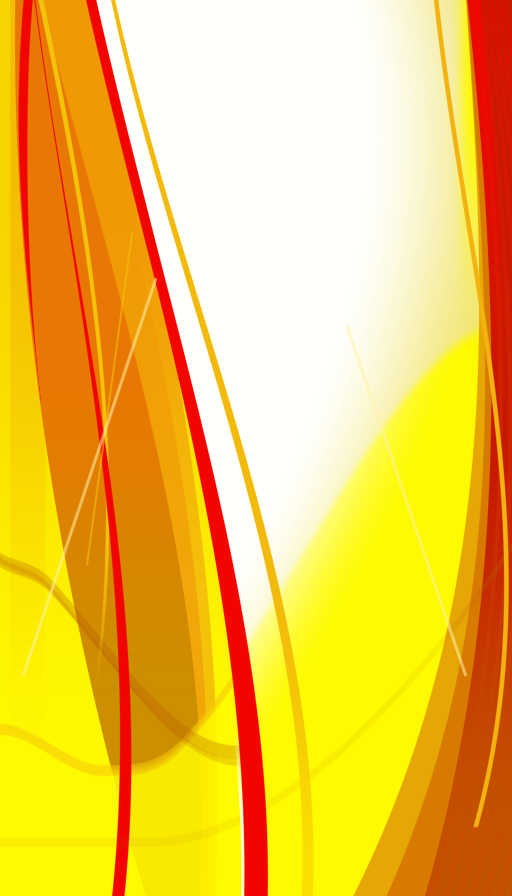
Give the GLSL for this background, as a Shadertoy shader.

```glsl
#define WHITE vec3(1.0, 1.0, 0.99)
#define LEMON vec3(1.0, 0.98, 0.0)
#define STRAW vec3(0.93, 0.88, 0.42)
#define GOLD vec3(0.96, 0.76, 0.04)
#define AMBER vec3(0.94, 0.60, 0.02)
#define ORANGE vec3(0.91, 0.47, 0.01)
#define BROWN vec3(0.72, 0.36, 0.0)
#define RED vec3(0.95, 0.02, 0.0)
#define CRIMSON vec3(0.78, 0.10, 0.0)
#define HAZE_WIDTH 0.34
#define STRANDS 6
#define EDGE_SOFTNESS 0.8

// Cubic through four x positions at heights 0, 1/3, 2/3 and 1
float curve(float y, vec4 k) {
    float t = 3.0 * y;
    vec3 d = k.yzw - k.xyz;
    vec2 e = d.yz - d.xy;
    return k.x + t * (d.x + (t - 1.0) * (0.5 * e.x + (t - 2.0) * (e.y - e.x) / 6.0));
}

// Antialiased half plane, positive inside
float fill(float d) {
    float s = EDGE_SOFTNESS / iResolution.x;
    return smoothstep(-s, s, d);
}

float stroke(float d, float halfWidth) {
    return fill(halfWidth - abs(d));
}

float segment(vec2 p, vec2 a, vec2 b, float halfWidth) {
    vec2 scale = vec2(1.0, iResolution.y / iResolution.x);
    vec2 q = (p - a) * scale, r = (b - a) * scale;
    return stroke(length(q - r * clamp(dot(q, r) / dot(r, r), 0.0, 1.0)), halfWidth);
}

// Top of the yellow hill
float hill(float x) {
    return 0.14 + 0.5 * smoothstep(0.2, 1.0, x) + 0.046 * (1.0 - smoothstep(0.0, 0.2, x));
}

vec3 lightField(vec2 p) {
    float haze = p.x - curve(p.y, vec4(0.05, 0.42, 0.66, 0.67));
    float strength = smoothstep(0.0, HAZE_WIDTH, haze);
    vec3 sky = mix(WHITE, mix(vec3(0.97, 0.92, 0.40), STRAW, p.y), strength);
    vec3 ground = mix(WHITE, LEMON, smoothstep(-0.02, 0.28, haze));
    vec3 color = mix(sky, ground, smoothstep(-0.012, 0.012, hill(p.x) - p.y));
    // Bright rim beside the right band
    float rim = smoothstep(0.88, 0.925, p.x) * smoothstep(0.62, 0.9, p.y);
    return mix(color, LEMON, rim);
}

vec3 leftFan(vec2 p) {
    float x = p.x, y = p.y;
    vec3 color = mix(LEMON, vec3(0.97, 0.83, 0.0), smoothstep(0.1, 0.8, y));
    color = mix(color, AMBER, 0.4 * fill(x - 0.02) * fill(0.088 - x) * smoothstep(0.1, 0.9, y));

    float inside = fill(x - curve(y, vec4(0.285, 0.142, 0.055, 0.03)));
    float outer = fill(curve(y, vec4(0.42, 0.406, 0.32, 0.19)) - x);
    float middle = fill(curve(y, vec4(0.405, 0.385, 0.29, 0.13)) - x);
    float core = fill(curve(y, vec4(0.388, 0.36, 0.235, 0.08)) - x);
    color = mix(color, mix(GOLD, AMBER, smoothstep(0.3, 0.8, y)), inside * outer);
    color = mix(color, AMBER, 0.65 * inside * middle);
    vec3 coreColor = mix(vec3(0.80, 0.56, 0.0), ORANGE, smoothstep(0.2, 0.6, y));
    color = mix(color, coreColor, inside * core);

    // Translucent hill and the crossing arcs
    float height = hill(x) - 0.02 * smoothstep(0.2, 0.35, x);
    color = mix(color, LEMON, 0.86 * smoothstep(-0.008, 0.008, height - y));
    color = mix(color, GOLD, 0.5 * stroke(y - height, 0.006));
    float arc = 0.39 - 0.25 * smoothstep(-0.08, 0.46, x);
    arc += 0.02 * smoothstep(0.0, 0.1, x);
    color = mix(color, BROWN, 0.3 * stroke(y - arc, 0.008));
    color = mix(color, BROWN, 0.22 * stroke(y - arc + 0.025 * x, 0.003));

    // Slender red and gold ribbons
    float tip = smoothstep(0.55, 0.9, y);
    color = mix(color, RED, stroke(x - curve(y, vec4(0.2, 0.13, 0.06, 0.055)), 0.009 * tip) * step(0.55, y));
    float goldLine = x - curve(y, vec4(0.09, 0.205, 0.183, 0.08));
    color = mix(color, GOLD, stroke(goldLine, 0.002 + 0.003 * y) * smoothstep(0.21, 0.4, y));
    float redLine = x - curve(y, vec4(0.231, 0.233, 0.158, 0.068));
    color = mix(color, RED, stroke(redLine, mix(0.012, 0.001, smoothstep(0.0, 0.9, y))));
    color = mix(color, GOLD, 0.6 * segment(p, vec2(0.258, 0.74), vec2(0.17, 0.37), 0.0018));
    return color;
}

vec3 rightBand(vec3 color, vec2 p) {
    float x = p.x, y = p.y;
    float edge = x - curve(y, vec4(0.83, 0.94, 0.957, 0.913));
    color = mix(color, vec3(0.90, 0.65, 0.02), fill(x - curve(y, vec4(0.69, 0.886, 0.936, 0.91))));
    color = mix(color, vec3(0.85, 0.48, 0.0), fill(x - curve(y, vec4(0.755, 0.92, 0.945, 0.912))));
    vec3 body = mix(vec3(0.77, 0.31, 0.0), CRIMSON, smoothstep(0.08, 0.5, y));
    color = mix(color, body, fill(edge));
    color = mix(color, RED, 0.8 * stroke(edge - 0.012, 0.012) * smoothstep(0.5, 0.9, y));
    for (int i = 1; i <= STRANDS; i++) {
        float f = float(i) / float(STRANDS);
        float strand = edge - f * mix(0.16, 0.07, y);
        color = mix(color, mix(BROWN, RED, y), 0.45 * stroke(strand, 0.004));
    }
    return color;
}

void mainImage(out vec4 fragColor, in vec2 fragCoord) {
    vec2 p = fragCoord / iResolution.xy;
    float mainRed = p.x - curve(p.y, vec4(0.5, 0.45, 0.322, 0.178));
    vec3 color = mix(lightField(p), leftFan(p), fill(-mainRed));
    color = rightBand(color, p);

    // Faint sweep across the lower field
    float sweep = 0.06 + 0.33 * pow(max(p.x - 0.3, 0.0) / 0.7, 1.8);
    color = mix(color, BROWN, (0.08 + 0.25 * smoothstep(0.85, 1.0, p.x)) * stroke(p.y - sweep, 0.005));

    // Long gold lines and the main red ribbon
    float goldLine = p.x - curve(p.y, vec4(0.6, 0.541, 0.381, 0.221));
    color = mix(color, mix(vec3(0.98, 0.88, 0.0), vec3(0.95, 0.73, 0.04), smoothstep(0.0, 0.35, p.y)),
        stroke(goldLine, mix(0.011, 0.004, p.y)));
    float rightLine = p.x - curve(p.y, vec4(0.885, 0.989, 0.938, 0.852));
    color = mix(color, vec3(0.95, 0.70, 0.06), stroke(rightLine, 0.0045) * fill(p.y - 0.077));
    color = mix(color, WHITE, 0.8 * stroke(mainRed + 0.025, 0.004) * (1.0 - smoothstep(0.1, 0.2, p.y)));
    color = mix(color, RED, stroke(mainRed, mix(0.023, 0.010, smoothstep(0.0, 0.75, p.y))));

    // Pale crossing streaks
    float streak = segment(p, vec2(0.304, 0.688), vec2(0.046, 0.247), 0.003)
        + segment(p, vec2(0.678, 0.635), vec2(0.909, 0.247), 0.003);
    color = mix(color, vec3(1.0, 0.95, 0.65), 0.55 * streak);
    fragColor = vec4(color, 1.0);
}
```
